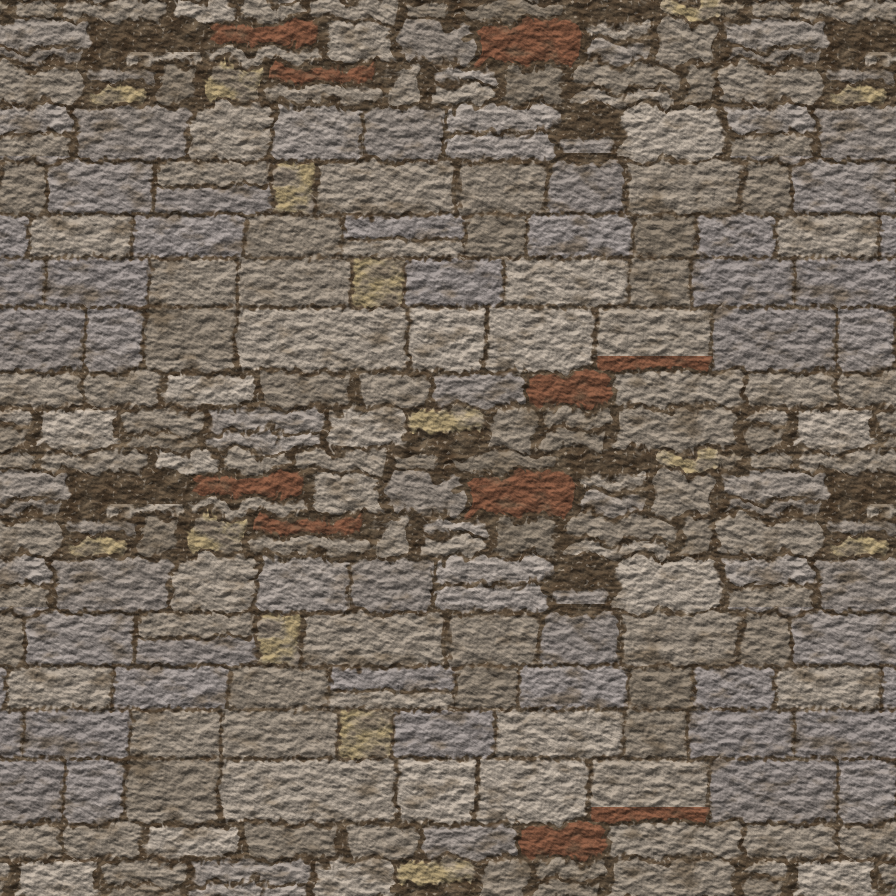
Write a Shadertoy shader that draws this texture.

```glsl
// Weathered stone wall: one tile of ten uneven courses, repeated about 1.2 times
// across and twice down. Jittered joints cut each course into rounded blocks,
// warped by periodic gradient noise and lit from above by a height difference.
const float TILE_TOP = 0.821;          // tile width at the top edge
const float TILE_TAPER = 0.048;        // width gained towards the bottom
const float TAPER_AXIS = 0.9;          // x that the taper leaves fixed
const vec2 TILE = vec2(0.845, 0.504);  // mean tile size
const vec2 LATTICE = vec2(5.0, 3.0);   // near-square noise cells per tile
const float JITTER = 0.7;              // joint displacement, in stones
const float JOINT = 0.002;             // half width of a tight joint
const float BEVEL = 0.007;             // width of a worn stone edge
const float LIGHT_GAIN = 1.75;
const vec2 TO_LIGHT = vec2(-0.001, -0.0026);
const vec2 RELIEF = vec2(10, 17);      // noise scale of the stone faces
const vec3 DARK_STONE = vec3(0.40, 0.36, 0.31);
const vec3 PALE_STONE = vec3(0.58, 0.54, 0.495);
const vec3 BLUE_STONE = vec3(0.49, 0.465, 0.46);
const vec3 SAND_STONE = vec3(0.55, 0.49, 0.37);
const vec3 BRICK = vec3(0.42, 0.285, 0.215);
const vec3 SOIL = vec3(0.36, 0.31, 0.25);
const vec3 DEEP_MORTAR = vec3(0.245, 0.195, 0.145);
const vec3 GRIT = vec3(0.55, 0.51, 0.46);

// Top of each course (tile fraction, downwards) and its number of stones
const int COURSES = 10;
const vec2 COURSE[COURSES] = vec2[](
    vec2(0.0, 9.0), vec2(0.047, 9.0), vec2(0.142, 10.0), vec2(0.233, 8.0), vec2(0.357, 8.0),
    vec2(0.475, 8.0), vec2(0.571, 8.0), vec2(0.680, 7.0), vec2(0.822, 8.0), vec2(0.904, 9.0));
struct Stone { float dist; vec2 id; };

vec2 hash2(vec2 p) {
    vec3 q = fract(p.xyx * vec3(0.1031, 0.1030, 0.0973));
    q += dot(q, q.yzx + 33.33);
    return fract((q.xx + q.yz) * q.zy);
}
float corner(vec2 cell, vec2 f, vec2 offset, vec2 period) {
    return dot(hash2(mod(cell + offset, period) + 7.0) * 2.0 - 1.0, f - offset);
}
// Gradient noise that repeats with the tile
float noise(vec2 uv, vec2 scale) {
    vec2 period = LATTICE * scale, p = uv * period, c = floor(p), f = p - c;
    vec2 s = f * f * f * (f * (f * 6.0 - 15.0) + 10.0);
    return mix(mix(corner(c, f, vec2(0, 0), period), corner(c, f, vec2(1, 0), period), s.x),
               mix(corner(c, f, vec2(0, 1), period), corner(c, f, vec2(1, 1), period), s.x), s.y);
}
float fbm(vec2 uv, vec2 scale) {
    float sum = 0.0, amp = 0.5;
    for (int i = 0; i < 4; i++, amp *= 0.55, scale *= 2.0) sum += amp * noise(uv, scale);
    return sum;
}
// Rubble near the top of the tile, squared blocks lower down
float wildness(float v) { return 0.5 + 0.5 * cos(6.2832 * (v - 0.1)); }

float joint(float i, float count, float row) {
    return i + JITTER * (hash2(vec2(mod(i, count), row * 13.0 + 3.0)).x - 0.5);
}
Stone stoneAt(vec2 uv) {
    float wild = wildness(uv.y);
    vec2 bend = vec2(noise(uv, vec2(6)), noise(uv + 0.37, vec2(6))) * mix(0.003, 0.019, wild);
    vec2 chip = vec2(noise(uv, vec2(17)), noise(uv + 0.61, vec2(17))) * mix(0.003, 0.007, wild);
    uv = fract(uv + (bend + chip) / TILE);
    // Course and stone that hold this point
    int row = 0;
    for (int i = 1; i < COURSES; i++) if (uv.y >= COURSE[i].x) row = i;
    float top = COURSE[row].x, count = COURSE[row].y, r = float(row);
    float bottom = row + 1 < COURSES ? COURSE[row + 1].x : 1.0;
    float x = uv.x * count, i = floor(x);
    if (x < joint(i, count, r)) i -= 1.0;
    else if (x >= joint(i + 1.0, count, r)) i += 1.0;
    vec2 id = vec2(mod(i, count), r * 5.0 + 40.0), rnd = hash2(id * 17.0);
    // Some blocks are two thin stones, one on the other
    float cut = mix(top, bottom, 0.42 + 0.2 * rnd.y);
    if (rnd.x < 0.04 + 0.2 * wild && bottom - top > 0.09) {
        if (uv.y < cut) bottom = cut; else { top = cut; id.y += 2.0; }
    }
    vec2 lo = vec2(joint(i, count, r) / count, top) * TILE;
    vec2 hi = vec2(joint(i + 1.0, count, r) / count, bottom) * TILE;
    vec2 inset = JOINT + wild * 0.005 * hash2(id * 11.0 + 90.0) * vec2(1.3, 0.5);
    float radius = mix(0.003, 0.009, wild);
    vec2 q = abs(uv * TILE - 0.5 * (lo + hi)) - 0.5 * (hi - lo) + inset + radius;
    float d = length(max(q, 0.0)) + min(max(q.x, q.y), 0.0) - radius;
    d += 0.006 * noise(uv, vec2(30));                                 // crumbled edge
    if (hash2(id * 13.0 + 55.0).x < 0.07 * wild) d = abs(d) + 0.004;  // lost stone
    return Stone(d, id);
}
float height(vec2 uv, Stone s) {
    return 0.13 * smoothstep(-0.002, BEVEL, -s.dist) + fbm(uv, RELIEF);
}
vec3 stoneColour(vec2 uv, vec2 id) {
    vec2 kind = hash2(id * 17.0 + 20.0), tint = hash2(id * 19.0 + 71.0);
    float wild = wildness(uv.y), patches = fbm(uv + 0.23, vec2(4, 7));
    vec3 c = mix(DARK_STONE, PALE_STONE, 0.2 + 0.8 * kind.x);
    c = mix(c, BLUE_STONE, 0.8 * step(0.7, tint.y) * (1.0 - 0.6 * wild));
    if (tint.x > 0.92) c = mix(c, SAND_STONE, smoothstep(-0.2, 0.15, patches + 0.05));
    if (tint.x < 0.05 * wild) c = BRICK;
    return mix(c, SOIL, 0.65 * smoothstep(0.0, 0.3, -patches));
}
void mainImage(out vec4 fragColor, in vec2 fragCoord) {
    vec2 p = fragCoord / iResolution.xy;
    float down = 1.0 - p.y;
    vec2 uv = fract(vec2((p.x - TAPER_AXIS) / (TILE_TOP + TILE_TAPER * down), down / TILE.y));
    vec2 lit = fract(uv + TO_LIGHT / TILE);
    Stone s = stoneAt(uv);
    // Soil mortar with pale grit
    float grit = smoothstep(0.15, 0.45, noise(uv, vec2(40)));
    vec3 mortar = mix(DEEP_MORTAR, SOIL, clamp(0.5 + 1.8 * fbm(uv, vec2(9)), 0.0, 1.0));
    mortar = mix(mortar, GRIT, 0.6 * grit);
    // Smoothed stone edge, then relief and surface wear
    float soft = max(0.0018, 1.0 / iResolution.y);
    vec3 colour = mix(stoneColour(uv, s.id), mortar, smoothstep(-soft, soft, s.dist));
    float slope = height(uv, s) - height(lit, stoneAt(lit));
    colour *= 1.0 + clamp(LIGHT_GAIN * slope, -0.4, 0.3) + 0.4 * fbm(uv, RELIEF);
    fragColor = vec4(clamp(colour, 0.0, 1.0), 1.0);
}
```
